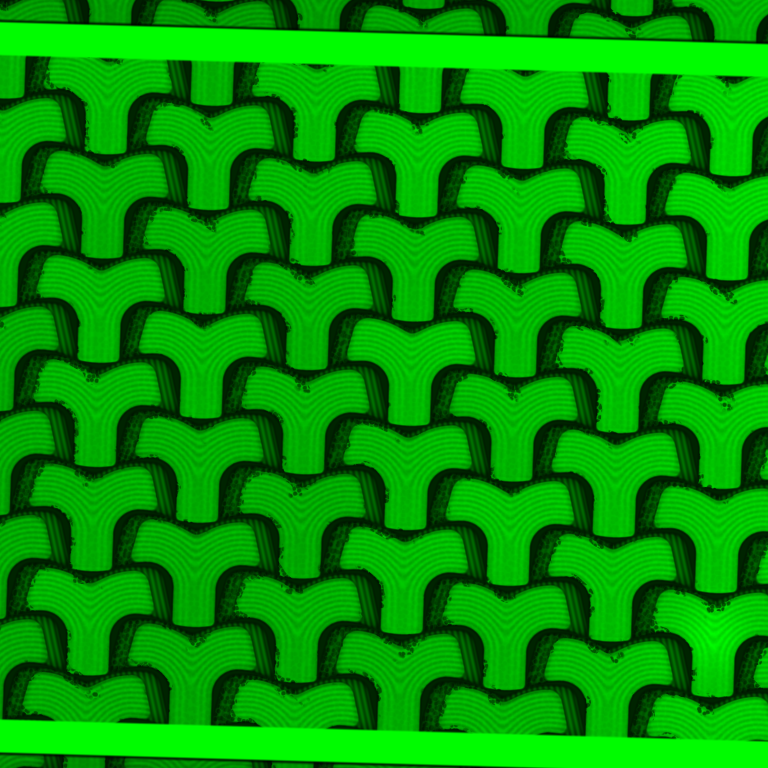
Give the GLSL for this pattern, as a three.js fragment shader.

```glsl
// Interlocking grooved Y-shaped rubber treads in green, crossed by two bright tilted bands.
varying vec2 vUv;

const vec2 PITCH = vec2(0.1357, 0.1358);  // column and row spacing
const float TILT = 0.035;
const float ARM_CENTER = 0.0616;          // x of the centre each arm bends around
const float INNER = 0.0325;               // radii of the bent arm
const float OUTER = 0.0895;
const float SOFT = 0.0019;                // edge smoothing

float hash(vec2 p) {
  return fract(sin(dot(p, vec2(127.1, 311.7))) * 4375.85);
}

float fill(float d) {
  return 1.0 - smoothstep(-SOFT, SOFT, d);
}

float smoothMax(float a, float b, float k) {
  float h = max(k - abs(a - b), 0.0) / k;
  return max(a, b) + h * h * k * 0.25;
}

// Distance to the nearest scattered cell point
float cellular(vec2 p) {
  vec2 cell = floor(p);
  float nearest = 2.0;
  for (int j = -1; j <= 1; j++) {
    for (int i = -1; i <= 1; i++) {
      vec2 c = cell + vec2(float(i), float(j));
      vec2 point = c + vec2(hash(c), hash(c + 37.0));
      nearest = min(nearest, distance(p, point));
    }
  }
  return nearest;
}

float layeredSines(vec2 p) {
  return sin(p.x + 1.7 * sin(p.y * 0.8)) * 0.5
       + sin(p.y * 1.9 + 1.3 * sin(p.x * 1.4)) * 0.3
       + sin((p.x + p.y) * 3.3) * 0.2;
}

// Distance from the bend centre; runs straight down along the stem
float bendRadius(vec2 p) {
  float side = sqrt(p.x * p.x + 0.00006);
  vec2 v = vec2(ARM_CENTER - side, max(p.y, 0.0));
  if (v.x < 0.0) v.x *= 0.6;
  return length(v);
}

float armEnd(vec2 p, float reach) {
  return abs(p.x) + 0.25 * (p.y - INNER) - reach;
}

float treadShape(vec2 p, float reach, float outer) {
  float r = bendRadius(p);
  float arm = smoothMax(max(r - outer, INNER - r), armEnd(p, reach), 0.016);
  float foot = 4.0 * p.x * p.x - 0.05 - p.y;
  return smoothMax(arm, foot, 0.006);
}

// Worn zones: the notch, the left edges and the arm tips
float wearZone(vec2 p, float d, vec2 id) {
  float rim = smoothstep(-0.011, 0.0, d);
  vec2 toNotch = p - vec2(0.0, 0.07);
  float notch = exp(-dot(toNotch, toNotch) * 2600.0);
  float left = rim * smoothstep(0.005, -0.02, p.x);
  float patches = max(layeredSines(p * 110.0 + 9.0 * id) + 0.35, 0.0);
  return (notch + 0.8 * left + 0.4 * rim) * (0.4 + 0.8 * hash(id)) * patches;
}

// Top surface with concentric grooves
float faceShade(vec2 p, float d, float light, float grit) {
  float groove = sin(bendRadius(p) * 6.2832 / 0.0068);
  float depth = mix(0.025, 0.06, smoothstep(-0.02, 0.03, p.y));
  float rim = smoothstep(-0.009, 0.001, d);
  float foot = smoothstep(-0.042, -0.047, p.y);
  return light + depth * groove - 0.17 * rim + 0.12 * foot - 0.03 * grit;
}

// Ribbed slope beyond the arm tips, sinking into shadow
float wallShade(vec2 p, float d, float grit) {
  float ribs = sin(armEnd(p, 0.0) * 6.2832 / 0.0075);
  float sink = 0.13 * smoothstep(-0.012, 0.001, d);
  return p.x > 0.0 ? 0.36 + 0.08 * ribs - sink : 0.36 + 0.04 * ribs - sink - 0.11 * grit;
}

float treadField(vec2 p, float light, float grit) {
  float wall = 0.0, wallTone = 0.0, face = 0.0, faceTone = 0.0;
  float column = floor(p.x / PITCH.x + 0.5);
  for (int i = -1; i <= 1; i++) {
    float c = column + float(i);
    float shift = 0.5 * mod(c, 2.0);
    float row = floor(p.y / PITCH.y - shift + 0.5);
    for (int j = -1; j <= 1; j++) {
      vec2 id = vec2(c, row + float(j));
      vec2 q = p - vec2(c, id.y + shift) * PITCH;
      float d = treadShape(q, 0.087, OUTER);
      float pits = grit * smoothstep(0.3, 0.65, wearZone(q, d, id));
      float top = fill(d + 0.001 * pits);
      float wallEdge = treadShape(q, 0.107, OUTER + 0.005);
      float slope = 1.0 - smoothstep(-0.003, 0.003, wallEdge);
      float tone = faceShade(q, d, light + 0.05 * (hash(id + 5.0) - 0.5), grit);
      faceTone = mix(faceTone, mix(tone, 0.27, 0.85 * pits), top);
      face = max(face, top);
      wallTone = mix(wallTone, wallShade(q, wallEdge, grit), slope);
      wall = max(wall, slope);
    }
  }
  return mix(mix(0.14, wallTone, wall), faceTone, face);
}

void main() {
  vec2 p = vUv - vec2(0.534, 0.495);
  float c = cos(TILT), s = sin(TILT);
  vec2 q = vec2(c * p.x - s * p.y, s * p.x + c * p.y);

  // Uneven light with a glare at the lower right
  vec2 glare = vUv - vec2(0.927, 0.17);
  float light = 0.67 + 0.12 * vUv.x * vUv.x + 0.06 * vUv.y
              + 0.16 * exp(-dot(glare, glare) * 500.0) + 0.015 * layeredSines(vUv * 14.0);
  float grit = 1.0 - smoothstep(0.25, 0.7, cellular(vUv * 170.0));
  float green = treadField(q, light, grit);

  // Bands with a dark line along their outer sides
  float outside = abs(vUv.y + 0.0286 * vUv.x - 0.4957) - 0.454;
  green *= 1.0 - 0.15 * step(0.0, outside);
  green *= mix(1.0, smoothstep(0.022, 0.027, outside), 0.85 * step(0.0, outside));
  green = mix(green, 0.99, fill(abs(outside) - 0.0215));
  gl_FragColor = vec4(0.0, clamp(green, 0.0, 1.0), 0.0, 1.0);
}
```
